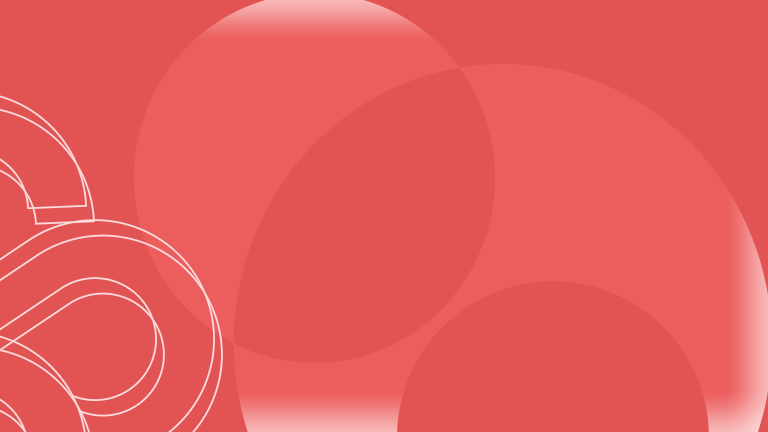
Reproduce this background procedurally as a Shadertoy shader.

```glsl
// Palette
const vec3 BASE_RED  = vec3(0.888, 0.326, 0.326);
const vec3 LIGHT_RED = vec3(0.925, 0.363, 0.363);
const vec3 GLOW_TINT = vec3(1.0, 0.93, 0.93);
const vec3 LINE_TINT = vec3(0.985, 0.86, 0.86);

// Discs, in units of the canvas height
const vec2 UPPER_CENTER = vec2(0.728, 0.588), UPPER_RADII = vec2(0.418, 0.428);
const vec2 LARGE_CENTER = vec2(1.164, 0.206), LARGE_RADII = vec2(0.623, 0.646);
const vec2 LOWER_CENTER = vec2(1.280, -0.012), LOWER_RADII = vec2(0.361);

// Edge glows
const float GLOW_DEPTH = 0.105;
const float GLOW_STRENGTH = 0.68;

// Outlined ribbon
const float OUTER_RADIUS = 0.2755, INNER_RADIUS = 0.1412;
const vec2 RING_CENTER = vec2(-0.076, 0.512);
const vec2 RING_STEP = vec2(0.0, -0.556);
const vec2 RING_SPAN = vec2(0.042, 2.4);
const vec2 LOOP_CENTER = vec2(0.220, 0.215);
const vec2 LOOP_SPAN = vec2(-1.951, 2.161);
const float TAIL_LENGTH = 0.4;
const vec2 COPY_SHIFT = vec2(0.0182, -0.0358);
const float LINE_HALF_WIDTH = 0.0021;
const float TAU = 6.28319;

vec2 direction(float angle) {
    return vec2(cos(angle), sin(angle));
}

float coverage(float dist, float pixel) {
    return clamp(0.5 - dist / pixel, 0.0, 1.0);
}

float ellipseMask(vec2 p, vec2 center, vec2 radii, float pixel) {
    float dist = (length((p - center) / radii) - 1.0) * min(radii.x, radii.y);
    return coverage(dist, pixel);
}

float exclusive(float a, float b) {
    return a + b - 2.0 * a * b;
}

float segmentDistance(vec2 p, vec2 a, vec2 b) {
    vec2 ab = b - a;
    return length(p - a - ab * clamp(dot(p - a, ab) / dot(ab, ab), 0.0, 1.0));
}

// Distance to an arc about the origin, from angle span.x to span.y
float arcDistance(vec2 p, float radius, vec2 span) {
    float middle = 0.5 * (span.x + span.y);
    float halfSpan = 0.5 * (span.y - span.x);
    float angle = atan(p.y, p.x) - middle;
    angle -= TAU * round(angle / TAU);
    angle = clamp(angle, -halfSpan, halfSpan) + middle;
    return length(p - radius * direction(angle));
}

float ribbonDistance(vec2 p) {
    float dist = 1e3;

    // Two ring sections with a straight end
    for (int i = 0; i < 2; i++) {
        vec2 q = p - RING_CENTER - float(i) * RING_STEP;
        vec2 cap = direction(RING_SPAN.x);
        dist = min(dist, arcDistance(q, OUTER_RADIUS, RING_SPAN));
        dist = min(dist, arcDistance(q, INNER_RADIUS, RING_SPAN));
        dist = min(dist, segmentDistance(q, cap * INNER_RADIUS, cap * OUTER_RADIUS));
    }

    // Loop whose edges run on along their tangents
    vec2 normal = direction(LOOP_SPAN.y);
    vec2 tail = TAIL_LENGTH * vec2(-normal.y, normal.x);
    for (int i = 0; i < 2; i++) {
        float radius = i == 0 ? OUTER_RADIUS : INNER_RADIUS;
        vec2 q = p - LOOP_CENTER;
        vec2 start = normal * radius;
        dist = min(dist, arcDistance(q, radius, LOOP_SPAN));
        dist = min(dist, segmentDistance(q, start, start + tail));
    }
    return dist;
}

void mainImage(out vec4 fragColor, in vec2 fragCoord) {
    vec2 p = fragCoord / iResolution.y;
    float pixel = 1.0 / iResolution.y;
    float rightEdge = iResolution.x / iResolution.y;

    // Overlapping discs cancel each other
    float fill = ellipseMask(p, UPPER_CENTER, UPPER_RADII, pixel);
    fill = exclusive(fill, ellipseMask(p, LARGE_CENTER, LARGE_RADII, pixel));
    fill = exclusive(fill, ellipseMask(p, LOWER_CENTER, LOWER_RADII, pixel));

    // Soft light along the top, bottom and right edges
    vec3 edges = vec3(1.0 - p.y, p.y, rightEdge - p.x);
    vec3 glows = GLOW_STRENGTH * smoothstep(vec3(GLOW_DEPTH), vec3(-0.02), edges);
    vec3 dark = 1.0 - glows;
    float glow = 1.0 - dark.x * dark.y * dark.z;
    vec3 color = mix(BASE_RED, mix(LIGHT_RED, GLOW_TINT, glow), fill);

    // Ribbon outline and its shifted copy
    float ribbon = min(ribbonDistance(p), ribbonDistance(p - COPY_SHIFT));
    color = mix(color, LINE_TINT, coverage(ribbon - LINE_HALF_WIDTH, pixel));

    fragColor = vec4(color, 1.0);
}
```
